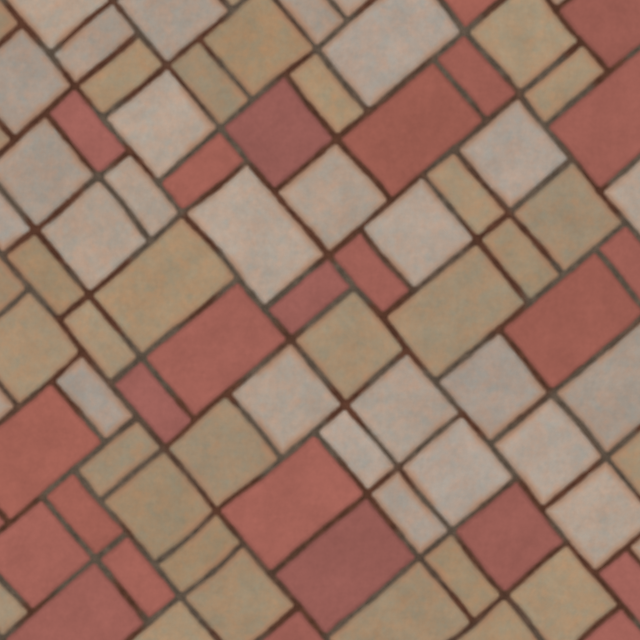
This texture is drawn by a Shadertoy shader. Its source:

```glsl
// Diagonal stone paving in red, sand and grey: square, half and long pavers.
// The rotated plane is cut into shifted 6x4 panels; each panel holds one
// stacked column and two courses, split at random into pavers of 1 to 3 units.

const float UNITS_ACROSS = 15.4;
const vec2 PANEL = vec2(6.0, 4.0);
const vec2 AXIS = vec2(0.765, 0.644);        // direction of the courses
const float JOINT = 0.05;                    // half width of a joint
const float CORNER = 0.09;

const vec3 RED = vec3(0.615, 0.375, 0.335);
const vec3 SAND = vec3(0.630, 0.540, 0.435);
const vec3 GREY = vec3(0.675, 0.605, 0.545);
const vec3 RIM = vec3(0.680, 0.500, 0.390);
const vec3 JOINT_BROWN = vec3(0.330, 0.215, 0.165);
const vec3 JOINT_GREY = vec3(0.350, 0.300, 0.255);

float hash(vec2 p) {
    return fract(sin(dot(p, vec2(127.1, 311.7))) * 43758.5453);
}

float noise(vec2 p) {
    vec2 i = floor(p), f = fract(p);
    f = f * f * (3.0 - 2.0 * f);
    return mix(mix(hash(i), hash(i + vec2(1, 0)), f.x),
               mix(hash(i + vec2(0, 1)), hash(i + vec2(1, 1)), f.x), f.y);
}

float fbm(vec2 p) {
    float sum = 0.0, weight = 0.5;
    for (int i = 0; i < 4; i++) {
        sum += weight * noise(p);
        p = p * 2.03 + 7.1;
        weight *= 0.5;
    }
    return sum / 0.9375;
}

// Start and length of the piece holding t when 4 units are split at random.
vec2 splitSpan(float t, float pick) {
    float a = pick < 0.4 ? 2.0 : pick < 0.6 ? 3.0 : 1.0;
    float b = pick < 0.8 ? a : 3.0;
    return t < a ? vec2(0.0, a) : t < b ? vec2(a, b - a) : vec2(b, 4.0 - b);
}

// Paver under p as (corner, size).
vec4 paverAt(vec2 p) {
    float column = floor(p.x / PANEL.x);
    float shift = floor(4.0 * hash(vec2(column, 5.3)));
    vec2 panel = vec2(column, floor((p.y + shift) / PANEL.y));
    vec2 origin = panel * PANEL - vec2(0.0, shift);
    vec2 q = p - origin;

    bool stackFirst = hash(panel + 3.7) < 0.5;
    float stackX = stackFirst ? 0.0 : 4.0;
    float coursesX = stackFirst ? 2.0 : 0.0;
    if (q.x >= stackX && q.x < stackX + 2.0) {
        vec2 span = splitSpan(q.y, hash(panel + 11.9));
        return vec4(origin + vec2(stackX, span.x), 2.0, span.y);
    }
    float course = floor(q.y / 2.0);
    vec2 span = splitSpan(q.x - coursesX, hash(panel + vec2(23.1, 8.7 * course)));
    return vec4(origin + vec2(coursesX + span.x, 2.0 * course), span.y, 2.0);
}

float roundedBox(vec2 p, vec2 halfSize, float radius) {
    vec2 d = abs(p) - halfSize + radius;
    return length(max(d, 0.0)) + min(max(d.x, d.y), 0.0) - radius;
}

// Long pavers are mostly red, the smaller ones mostly grey or sand.
vec3 paverColor(vec2 id, float area) {
    float redShare = area > 5.0 ? 0.62 : 0.28;
    vec3 color = hash(id + 0.37) < redShare ? RED
               : hash(id + 6.11) < 0.56 ? GREY : SAND;
    color *= 0.96 + 0.08 * hash(id + 2.9);
    return color + vec3(0.02, 0.0, -0.02) * (hash(id + 9.4) - 0.5);
}

void mainImage(out vec4 fragColor, in vec2 fragCoord) {
    float side = min(iResolution.x, iResolution.y);
    vec2 uv = fragCoord / side;
    float pixel = UNITS_ACROSS / side;

    // Rotated paving plane with a slight hand-laid wobble
    vec2 p = UNITS_ACROSS * vec2(dot(uv, AXIS), dot(uv, vec2(AXIS.y, -AXIS.x)));
    p += 0.09 * (vec2(noise(p * 0.8), noise(p * 0.8 + 31.0)) - 0.5);

    vec4 paver = paverAt(p);
    vec2 local = p - paver.xy - 0.5 * paver.zw;
    vec2 halfSize = 0.5 * paver.zw - JOINT - 0.025 * hash(paver.xy + 4.4);
    float dist = roundedBox(local, halfSize, CORNER);
    dist += 0.05 * (fbm(p * 4.0) - 0.5);

    // Stone face: broad staining, fine grain and a faint warm-cool mottle
    vec3 stone = paverColor(paver.xy, paver.z * paver.w);
    float pale = smoothstep(0.40, 0.50, stone.g);
    float mottle = fbm(p * 5.0 + 17.0) - 0.5;
    stone *= 1.0 + 0.10 * (fbm(p * 1.7) - 0.5) + 0.07 * (fbm(p * 9.0) - 0.5);
    stone += pale * mottle * vec3(0.09, -0.01, -0.05);

    // Worn warm rim, darkening toward the joint
    float rim = smoothstep(-0.24, -0.03, dist) * smoothstep(0.25, 0.7, fbm(p * 1.3 + 40.0));
    stone = mix(stone, RIM, 0.65 * pale * rim);
    stone *= 1.0 - 0.12 * smoothstep(-0.13, 0.0, dist);

    // Soft joints with patches of brown and grey sand
    vec3 joint = mix(JOINT_BROWN, JOINT_GREY, smoothstep(0.35, 0.65, noise(p * 0.9 + 12.0)));
    joint *= 0.85 + 0.35 * fbm(p * 6.0);
    float soft = max(0.055, pixel);
    vec3 color = mix(stone, joint, smoothstep(-soft, soft, dist));
    fragColor = vec4(color, 1.0);
}
```
